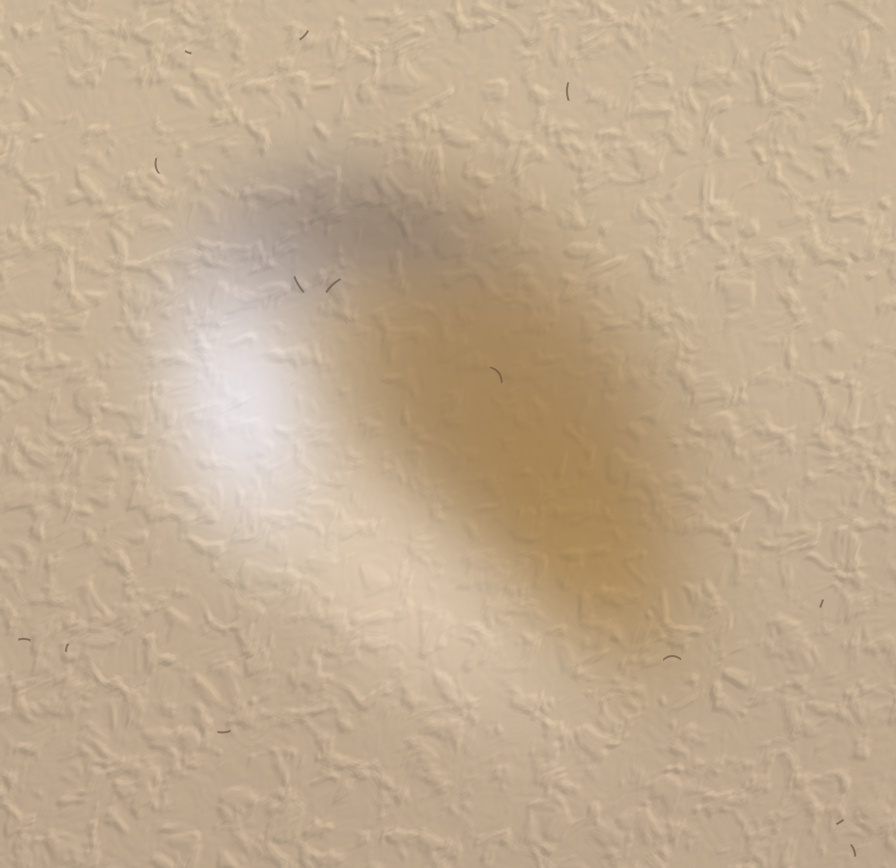
Write a WebGL 1 fragment shader that draws this texture.

```glsl
precision highp float;

uniform vec2 u_resolution;

const vec3 WALL_TOP = vec3(0.79, 0.71, 0.60);
const vec3 WALL_BOTTOM = vec3(0.735, 0.65, 0.55);
const vec3 OCHRE = vec3(0.635, 0.515, 0.355);
const vec3 DEEP_OCHRE = vec3(0.665, 0.53, 0.33);
const vec3 SHADOW = vec3(0.57, 0.50, 0.44);
const vec3 LILAC = vec3(0.67, 0.62, 0.60);
const vec3 CREAM = vec3(0.87, 0.79, 0.69);
const vec3 WHITE = vec3(0.91, 0.885, 0.89);
const vec3 HAIR = vec3(0.36, 0.29, 0.23);

const vec2 LIGHT_STEP = vec2(0.0022, 0.0026);
const float GRAIN_SCALE = 52.0;
const float RELIEF = 0.105;
const float MOTTLE = 0.025;
const int HAIR_COUNT = 14;
const float HAIR_WIDTH = 0.0009;

float hash(vec2 p) {
  return fract(sin(dot(p, vec2(127.1, 311.7))) * 43758.5453);
}

float noise(vec2 p) {
  vec2 i = floor(p);
  vec2 f = fract(p);
  f = f * f * (3.0 - 2.0 * f);
  return mix(mix(hash(i), hash(i + vec2(1.0, 0.0)), f.x),
             mix(hash(i + vec2(0.0, 1.0)), hash(i + vec2(1.0, 1.0)), f.x), f.y);
}

float fbm(vec2 p) {
  float sum = 0.0;
  float gain = 0.5;
  for (int i = 0; i < 4; i++) {
    sum += gain * noise(p);
    p = mat2(1.6, 1.2, -1.2, 1.6) * p + 7.3;
    gain *= 0.5;
  }
  return sum;
}

vec2 rotate(vec2 p, float angle) {
  float c = cos(angle);
  float s = sin(angle);
  return vec2(c * p.x + s * p.y, c * p.y - s * p.x);
}

// Soft ellipse; a higher power gives a flatter middle and a firmer rim.
float softEllipse(vec2 p, vec2 centre, vec2 radii, float angle, float power) {
  vec2 q = rotate(p - centre, angle) / radii;
  return exp(-pow(dot(q, q) + 1e-5, power));
}

// Raised lumps of plaster over a finer grain.
float plasterHeight(vec2 p) {
  vec2 q = p * GRAIN_SCALE;
  q += 1.3 * vec2(noise(q * 0.6), noise(q * 0.6 + 31.0));
  float lumps = smoothstep(0.42, 0.72, fbm(q));
  return lumps + 0.5 * fbm(q * 2.3 + 11.0);
}

// Short curved fibres scattered over the wall.
float hairs(vec2 p, float aspect) {
  float pixel = 1.0 / u_resolution.y;
  float cover = 0.0;
  for (int i = 0; i < HAIR_COUNT; i++) {
    float id = float(i) + 1.0;
    vec2 centre = vec2(hash(vec2(id, 2.0)) * aspect, hash(vec2(id, 5.0)));
    vec2 q = rotate(p - centre, 6.2832 * hash(vec2(id, 9.0)));
    float halfLength = mix(0.003, 0.012, hash(vec2(id, 13.0)));
    float bend = mix(-45.0, 45.0, hash(vec2(id, 17.0)));
    float across = abs(q.y - bend * q.x * q.x);
    float along = abs(q.x) - halfLength;
    float d = max(across - HAIR_WIDTH, along);
    cover = max(cover, 1.0 - smoothstep(-0.5 * pixel, pixel, d));
  }
  return cover;
}

void main() {
  vec2 p = gl_FragCoord.xy / u_resolution.y;
  float aspect = u_resolution.x / u_resolution.y;

  // Wall with a slow fall of light
  float fall = smoothstep(-0.1, 1.0, p.y + 0.12 * (p.x - 0.5 * aspect));
  vec3 color = mix(WALL_BOTTOM, WALL_TOP, fall);

  // Shaded side of the dent
  float ochre = softEllipse(p, vec2(0.592, 0.525), vec2(0.265, 0.165), -1.0, 1.6);
  color = mix(color, OCHRE, 0.95 * ochre);
  float deep = softEllipse(p, vec2(0.665, 0.39), vec2(0.16, 0.085), -1.05, 1.2);
  color = mix(color, DEEP_OCHRE, 0.7 * deep);
  float lilac = softEllipse(p, vec2(0.315, 0.705), vec2(0.125, 0.085), 0.75, 1.2);
  color = mix(color, LILAC, 0.8 * lilac);
  float shadow = softEllipse(p, vec2(0.445, 0.735), vec2(0.135, 0.065), -0.2, 1.1);
  color = mix(color, SHADOW, 0.75 * shadow);

  // Lit side of the dent
  float cream = softEllipse(p, vec2(0.425, 0.355), vec2(0.255, 0.095), -0.68, 1.25);
  color = mix(color, CREAM, 0.9 * cream);
  float white = softEllipse(p, vec2(0.275, 0.535), vec2(0.145, 0.085), -1.35, 1.15);
  color = mix(color, WHITE, 0.97 * white);

  // Plaster relief, calmer inside the dent
  float slope = plasterHeight(p - LIGHT_STEP) - plasterHeight(p + LIGHT_STEP);
  float calm = clamp(0.65 * ochre + 0.5 * white + 0.35 * cream, 0.0, 0.75);
  color *= 1.0 + RELIEF * (1.0 - calm) * clamp(slope, -1.0, 1.0);
  color *= 1.0 + MOTTLE * (fbm(p * 9.0) - 0.47);

  color = mix(color, HAIR, 0.6 * hairs(p, aspect));
  gl_FragColor = vec4(clamp(color, 0.0, 1.0), 1.0);
}
```
